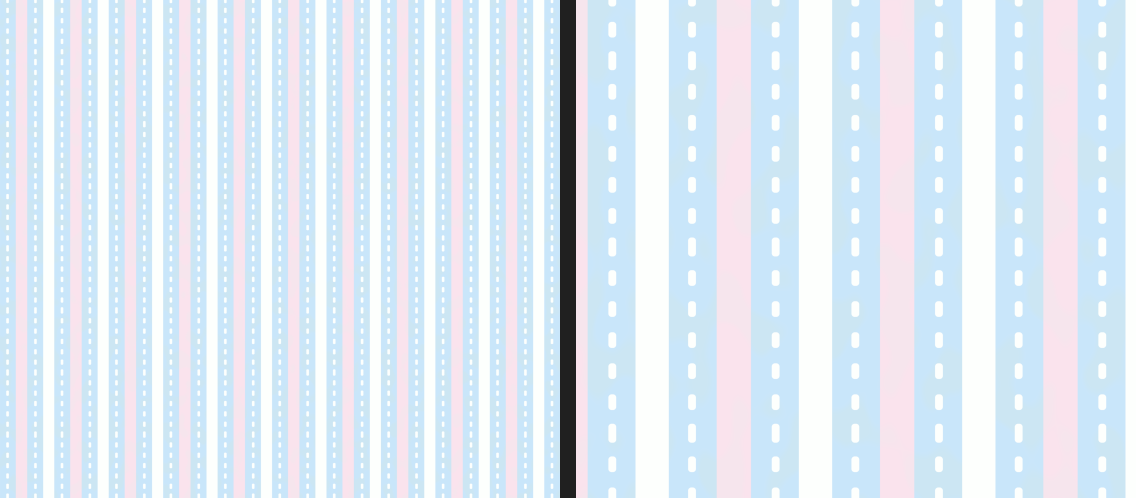
Left: the whole. Right: its middle third, enlarged.
A Shadertoy shader for this pattern:

```glsl
#define REPEATS 10.286       // stripe groups across the canvas
#define ROWS 48.13           // stitches down the canvas
#define PINK_CENTER 0.395    // the lengths below are in stripe groups
#define PINK_HALF 0.105
#define BLUE_EDGE 0.398
#define STITCH_OFFSET 0.256
#define STITCH_HALF vec2(0.024, 0.048)
#define LONG_EXTRA 0.010
#define TINT_AMOUNT 0.85

const vec3 WHITE = vec3(0.992, 1.0, 0.992);
const vec3 BLUE = vec3(0.79, 0.90, 0.98);
const vec3 BLUE_DULL = vec3(0.80, 0.90, 0.95);
const vec3 PINK = vec3(0.98, 0.89, 0.93);
const vec3 PINK_DULL = vec3(0.96, 0.90, 0.93);

vec2 hashGradient(vec2 cell) {
    float h = fract(sin(dot(cell, vec2(127.1, 311.7))) * 43758.5);
    float angle = 6.28318 * h;
    return vec2(cos(angle), sin(angle));
}

float gradientNoise(vec2 p) {
    vec2 i = floor(p), f = fract(p);
    vec2 u = f * f * f * (f * (f * 6.0 - 15.0) + 10.0);
    float a = dot(hashGradient(i), f);
    float b = dot(hashGradient(i + vec2(1, 0)), f - vec2(1, 0));
    float c = dot(hashGradient(i + vec2(0, 1)), f - vec2(0, 1));
    float d = dot(hashGradient(i + vec2(1, 1)), f - vec2(1, 1));
    return mix(mix(a, b, u.x), mix(c, d, u.x), u.y);
}

float roundedBox(vec2 p, vec2 halfSize, float radius) {
    vec2 q = abs(p) - halfSize + radius;
    return length(max(q, 0.0)) + min(max(q.x, q.y), 0.0) - radius;
}

float coverage(float dist, float pixel) {
    return 1.0 - smoothstep(-0.7 * pixel, 0.7 * pixel, dist);
}

void mainImage(out vec4 fragColor, in vec2 fragCoord) {
    float pixel = REPEATS / iResolution.x;
    vec2 p = vec2(fragCoord.x, iResolution.y - fragCoord.y) * pixel;

    // Each group mirrors about the middle of its pink band
    float across = abs(fract(p.x - PINK_CENTER + 0.5) - 0.5);

    // Faint uneven dye
    float dye = gradientNoise(p * vec2(4.7, 3.1));
    float dull = TINT_AMOUNT * smoothstep(0.0, 0.2, dye);

    // Stripes
    vec3 color = mix(WHITE, mix(BLUE, BLUE_DULL, dull), coverage(across - BLUE_EDGE, pixel));
    color = mix(color, mix(PINK, PINK_DULL, dull), coverage(across - PINK_HALF, pixel));

    // Stitches, every sixth one slightly longer
    float pitch = iResolution.y * pixel / ROWS;
    float row = round(p.y / pitch);
    float isLong = 1.0 - step(0.5, mod(row + 0.25, 6.0) - 0.25);
    vec2 halfSize = STITCH_HALF + vec2(0.0, LONG_EXTRA * isLong);
    vec2 local = vec2(across - STITCH_OFFSET, p.y - row * pitch);
    color = mix(color, WHITE, coverage(roundedBox(local, halfSize, 0.02), pixel));

    fragColor = vec4(color, 1.0);
}
```
